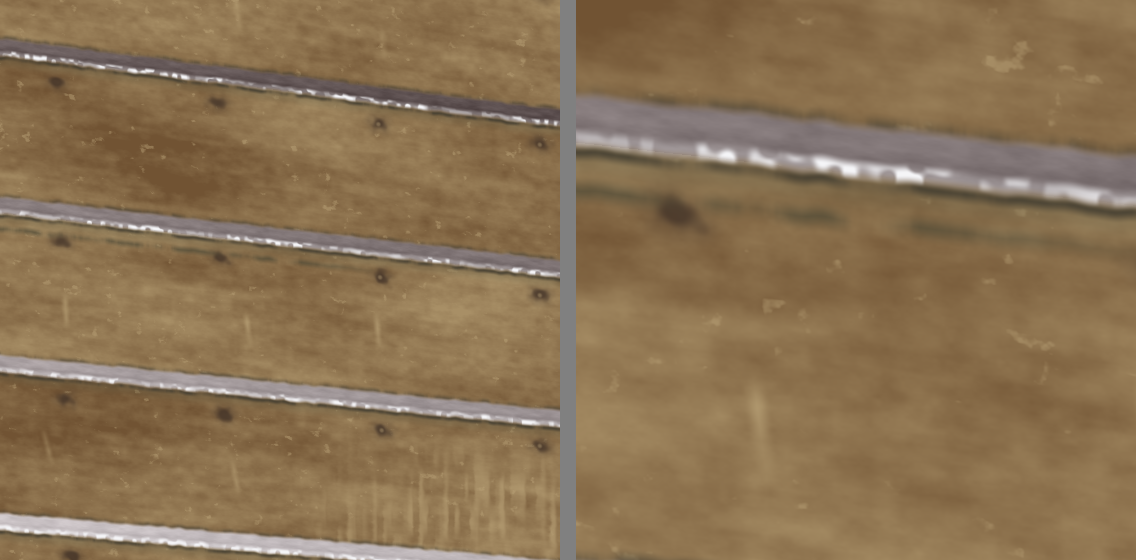
Left: the whole. Right: its middle third, enlarged.
Give the GLSL for this texture, as a three.js fragment shader.

```glsl
// Worn wooden planks with nail holes, split by slanted glinting metal strips.
varying vec2 vUv;

const vec3 BROWN = vec3(0.49, 0.378, 0.245);
const vec3 TAN = vec3(0.625, 0.525, 0.37);
const vec3 OLIVE = vec3(0.40, 0.37, 0.27);
const vec3 SCUFF = vec3(0.74, 0.65, 0.48);
const vec3 HOLE = vec3(0.25, 0.19, 0.15);
const vec3 METAL_DARK = vec3(0.43, 0.38, 0.38);
const vec3 METAL_LIGHT = vec3(0.80, 0.77, 0.78);
const vec3 GLINT = vec3(0.96, 0.96, 0.97);
const vec3 GAP = vec3(0.26, 0.24, 0.19);
const float STRIP_WIDTH = 0.029;
const float NAIL_DEPTH = 0.037;

float hash(vec2 p) {
  vec3 q = fract(vec3(p.xyx) * 0.1031);
  q += dot(q, q.yzx + 33.33);
  return fract((q.x + q.y) * q.z);
}

float noise(vec2 p) {
  vec2 i = floor(p), f = fract(p);
  f = f * f * (3.0 - 2.0 * f);
  return mix(mix(hash(i), hash(i + vec2(1.0, 0.0)), f.x),
             mix(hash(i + vec2(0.0, 1.0)), hash(i + vec2(1.0, 1.0)), f.x), f.y);
}

float fbm(vec2 p) {
  float sum = 0.0, amp = 0.5;
  for (int i = 0; i < 4; i++) {
    sum += amp * noise(p);
    p = p * 2.03 + 17.0;
    amp *= 0.5;
  }
  return sum / 0.9375;
}

// Soft line of given half width around zero
float line(float d, float halfWidth, float blur) {
  return 1.0 - smoothstep(halfWidth - blur, halfWidth + blur, abs(d));
}

// Soft bump around a centre
float patchAt(vec2 p, vec2 centre, vec2 size) {
  vec2 q = (p - centre) / size;
  return exp(-dot(q, q));
}

// One when the plank or strip number equals n
float isRow(float row, float n) {
  return 1.0 - step(0.5, abs(row - n));
}

// p.x runs along the plank, p.y down from its upper strip
vec3 wood(vec2 p, float plank) {
  vec2 seed = vec2(plank * 31.0 + 50.0, plank * 57.0 + 90.0);
  float broad = fbm(p * vec2(3.5, 17.0) + seed);
  float grain = fbm(p * vec2(12.0, 75.0) + seed * 1.7);
  float mottle = fbm(p * vec2(50.0, 70.0) + seed);
  float tone = 0.40 + 1.6 * (broad - 0.5) + 0.5 * (grain - 0.5) + 0.75 * (mottle - 0.5);
  tone += isRow(plank, 0.0) * (0.7 * patchAt(p, vec2(0.57, 0.075), vec2(0.17, 0.055))
    - 0.45 * patchAt(p, vec2(0.2, 0.12), vec2(0.25, 0.12))
    - 0.35 * patchAt(p, vec2(0.75, 0.19), vec2(0.3, 0.04)));
  tone -= isRow(plank, 2.0) * 0.35 * (1.0 - smoothstep(0.1, 0.6, p.x));
  tone += 0.16 * isRow(plank, 1.0) + 0.22 * isRow(plank, -1.0);
  vec3 col = mix(BROWN, TAN, clamp(tone, -0.35, 1.25));

  // Fine upright wear on the third plank
  float wear = smoothstep(0.52, 0.64, p.x) * smoothstep(0.02, 0.14, p.y) * isRow(plank, 2.0);
  float cluster = smoothstep(0.25, 0.7, noise(vec2(p.x * 17.0, p.y * 9.0 + 4.0)));
  float streak = smoothstep(0.3, 0.95, noise(vec2(p.x * 110.0 + 0.7 * mottle, p.y * 16.0)));
  col = mix(col, SCUFF, wear * streak * (0.1 + 0.45 * cluster));

  // Rare pale flecks
  float fleck = smoothstep(0.72, 0.86, fbm(p * vec2(55.0, 70.0) + seed * 2.3));
  return mix(col, SCUFF, 0.45 * fleck);
}

// Scattered pale scratches across one plank
float scratches(vec2 p, float plank) {
  float mask = 0.0;
  for (int i = 0; i < 3; i++) {
    vec2 id = vec2(float(i) * 7.0 + 3.0, plank + 11.0);
    vec2 centre = vec2(0.05 + 0.31 * float(i) + 0.1 * hash(id), 0.12 + 0.05 * hash(id + 5.0));
    vec2 q = p - centre;
    float across = q.x - q.y * (0.05 + 0.2 * hash(id + 9.0));
    float strength = (0.25 + 0.45 * hash(id + 13.0)) * (1.0 - 0.85 * isRow(plank, 0.0));
    mask = max(mask, strength * line(across, 0.004, 0.005) * line(q.y, 0.024, 0.014));
  }
  return mask * (0.5 + 0.5 * noise(p * 90.0));
}

// Dark hole with a rusty halo; right-hand ones show a pale nail head
vec3 nails(vec3 col, vec2 p, float plank) {
  float start = 0.101 + 0.009 * plank, pitch = (0.966 - start) / 3.0;
  float j = clamp(floor((p.x - start) / pitch + 0.5), 0.0, 3.0);
  vec2 q = p - vec2(start + j * pitch, NAIL_DEPTH);
  float d = length(q * vec2(0.8, 1.0)) + 0.009 * (noise(p * 90.0 + plank * 9.0) - 0.5);
  col = mix(col, HOLE, 0.3 * (1.0 - smoothstep(0.004, 0.026, d)));
  col = mix(col, HOLE, 0.7 * (1.0 - smoothstep(0.003, 0.015, d)));
  float head = step(1.5, j) * (1.0 - smoothstep(0.001, 0.006, length(q + vec2(0.002, -0.001))));
  return mix(col, SCUFF, 0.4 * head);
}

// s is the signed distance below the strip's shiny lower edge
vec3 strip(vec3 col, float x, float s, float row) {
  float y = s + 0.0025 * (noise(vec2(x * 75.0, row * 8.0)) - 0.5);
  float grime = smoothstep(0.15, 0.7, fbm(vec2(x * 50.0, row * 13.0 + 3.0)));
  float crumbs = smoothstep(0.2, 0.75, fbm(vec2(x * 60.0, row * 19.0 + 7.0)));
  col = mix(col, OLIVE, 0.35 * line(y - 0.010, 0.007, 0.010));
  float seam = isRow(row, 1.0) * smoothstep(0.75, 0.5, x);
  col = mix(col, OLIVE * 0.8, 0.8 * seam * grime * line(y - 0.028, 0.004, 0.006));
  col = mix(col, GAP, (0.25 + 0.6 * grime) * line(y - 0.005, 0.003, 0.0035));
  col = mix(col, GAP, (0.15 + 0.5 * crumbs) * line(y + STRIP_WIDTH + 0.002, 0.003, 0.005));

  vec3 metal = mix(METAL_DARK, METAL_LIGHT, clamp(row / 3.0, 0.0, 1.0)) - 0.07 * x;
  metal += 0.12 * (fbm(vec2(x * 45.0, s * 130.0) + row * 23.0) - 0.5);
  metal -= 0.05 * line(y + 0.011, 0.002, 0.005);
  col = mix(col, metal, line(y + 0.5 * STRIP_WIDTH, 0.5 * STRIP_WIDTH, 0.004));

  // Broken row of bright specks along the lower edge
  float sparkle = smoothstep(0.3, 0.75, noise(vec2(x * 125.0, s * 110.0 + row * 31.0)));
  sparkle *= 0.35 + 0.65 * smoothstep(0.25, 0.6, noise(vec2(x * 31.0, row * 5.0)));
  return mix(col, GLINT, (0.2 + 0.8 * sparkle) * line(y + 0.003, 0.004, 0.0035));
}

void main() {
  // Strips fan slightly: start and spacing change from left to right
  float x = vUv.x;
  float pitch = mix(0.2825, 0.2685, x);
  float k = (1.0 - vUv.y - mix(0.098, 0.225, x)) / pitch;
  float plank = floor(k), row = floor(k + 0.5);
  vec2 p = vec2(x, (k - plank) * pitch);

  vec3 col = wood(p, plank);
  col = mix(col, SCUFF, scratches(p, plank));
  col = nails(col, p, plank);
  col = strip(col, x, (k - row) * pitch, row);
  gl_FragColor = vec4(clamp(col, 0.0, 1.0), 1.0);
}
```
